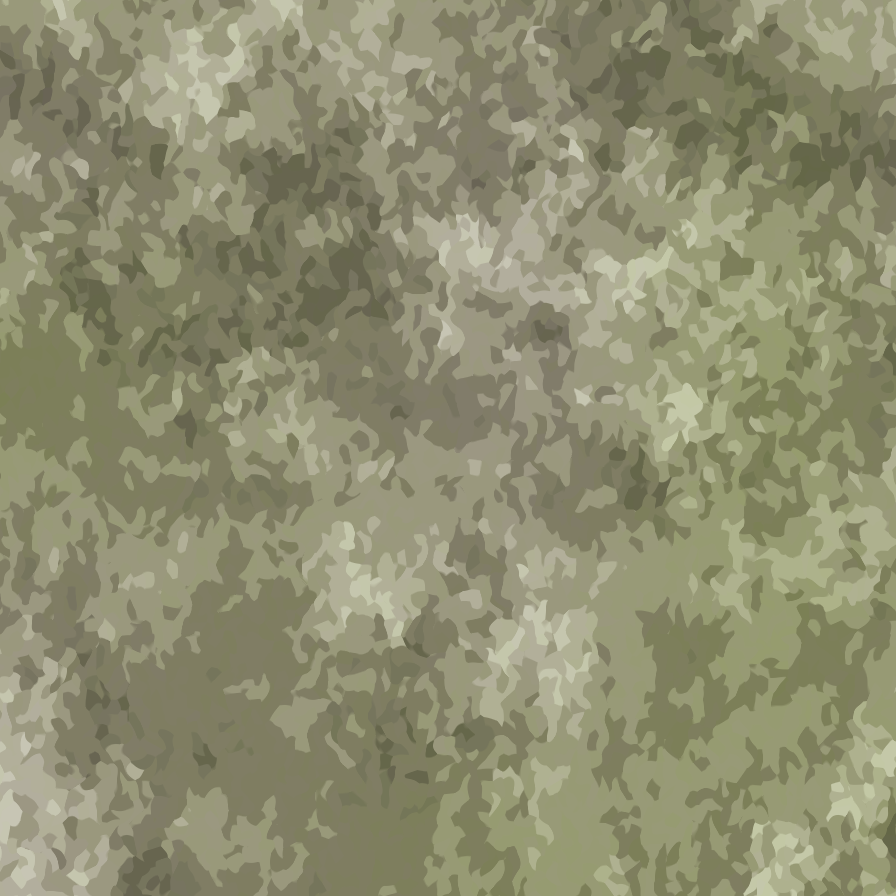
A Shadertoy shader for this texture:

```glsl
const vec2 CELLS = vec2(82.0, 62.0);   // shards across and up the canvas

float hash(vec2 p) {
    vec3 q = fract(p.xyx * 0.1031);
    q += dot(q, q.yzx + 33.33);
    return fract((q.x + q.y) * q.z);
}

vec2 hash2(vec2 p) {
    return vec2(hash(p + 17.0), hash(p + 91.0));
}

// Smooth value noise, centred on zero
float field(vec2 p, float seed) {
    p += seed;
    vec2 i = floor(p), f = fract(p);
    f = f * f * (3.0 - 2.0 * f);
    float low = mix(hash(i), hash(i + vec2(1, 0)), f.x);
    float high = mix(hash(i + vec2(0, 1)), hash(i + vec2(1, 1)), f.x);
    return mix(low, high, f.y) - 0.5;
}

// Layered sines that bend the shard outlines
vec2 bend(vec2 p, float amount) {
    vec2 a = sin(p.yx * vec2(93.0, 81.0) + 2.0 * sin(p * 47.0));
    vec2 b = sin(p.yx * vec2(211.0, 187.0) + 3.0 * sin(p * 73.0));
    return p + amount * (a + 0.5 * b);
}

// Tone with unit spread: broad patches, blotches, streaks and grain
float toneAt(vec2 p, vec2 id) {
    float streaky = smoothstep(-0.05, 0.25, field(p * 3.0, 61.0));
    float blotch = field(p * vec2(34.0, 27.0), 23.0);
    float streak = field(p * vec2(62.0, 13.0), 37.0);
    float tone = 2.0 * field(p * 4.5, 5.0)
               + 2.4 * field(p * vec2(13.0, 11.0), 11.0)
               + 2.5 * mix(blotch, streak, streaky)
               + 1.75 * (hash(id + 7.0) - 0.5);
    float activity = smoothstep(-0.36, -0.02, field(p * 4.0, 79.0));
    return mix(-0.45, tone + 0.1, 0.45 + 0.55 * activity);
}

// Flat paint steps from shadow to highlight
vec3 palette(float tone) {
    vec3 c = vec3(0.40, 0.40, 0.30);
    c = tone > -1.50 ? vec3(0.46, 0.46, 0.355) : c;
    c = tone > -1.15 ? vec3(0.497, 0.492, 0.38) : c;
    c = tone > -0.08 ? vec3(0.60, 0.60, 0.48) : c;
    c = tone > 0.92 ? vec3(0.69, 0.69, 0.58) : c;
    c = tone > 1.85 ? vec3(0.77, 0.78, 0.67) : c;
    return c;
}

vec2 shardSeed(vec2 id) {
    return id + 0.05 + 0.9 * hash2(id);
}

vec3 shardColor(vec2 id) {
    vec2 p = shardSeed(id) / CELLS;
    float warmth = field(p * 3.5, 43.0) + 0.35 * (hash(id + 53.0) - 0.5);
    vec3 tint = vec3(0.02, -0.015, 0.07) * floor(warmth * 6.0 + 0.5) / 6.0;
    return palette(toneAt(p, id)) + tint;
}

// Distance stretched along a random direction, giving pointed shards
float shardDistance(vec2 d, vec2 id) {
    float angle = 3.14159 * hash(id + 31.0);
    vec2 axis = vec2(cos(angle), sin(angle));
    float along = dot(d, axis);
    float across = dot(d, vec2(-axis.y, axis.x));
    return length(vec2(along * 0.68, across * 1.45));
}

void mainImage(out vec4 fragColor, in vec2 fragCoord) {
    vec2 uv = fragCoord / iResolution.y;
    vec2 p = bend(uv, 0.0022) * CELLS;
    vec2 base = floor(p);

    // Two nearest shards
    float d1 = 1e3, d2 = 1e3;
    vec2 id1 = base, id2 = base;
    for (int y = -2; y <= 2; y++) {
        for (int x = -2; x <= 2; x++) {
            vec2 id = base + vec2(x, y);
            float d = shardDistance(p - shardSeed(id), id);
            if (d < d1) {
                d2 = d1; id2 = id1;
                d1 = d; id1 = id;
            } else if (d < d2) {
                d2 = d; id2 = id;
            }
        }
    }

    // Blend over one pixel at the shared edge
    float pixel = CELLS.x / iResolution.y;
    float cover = clamp(0.5 + 0.5 * (d2 - d1) / pixel, 0.5, 1.0);
    vec3 color = mix(shardColor(id2), shardColor(id1), cover);
    fragColor = vec4(color, 1.0);
}
```
